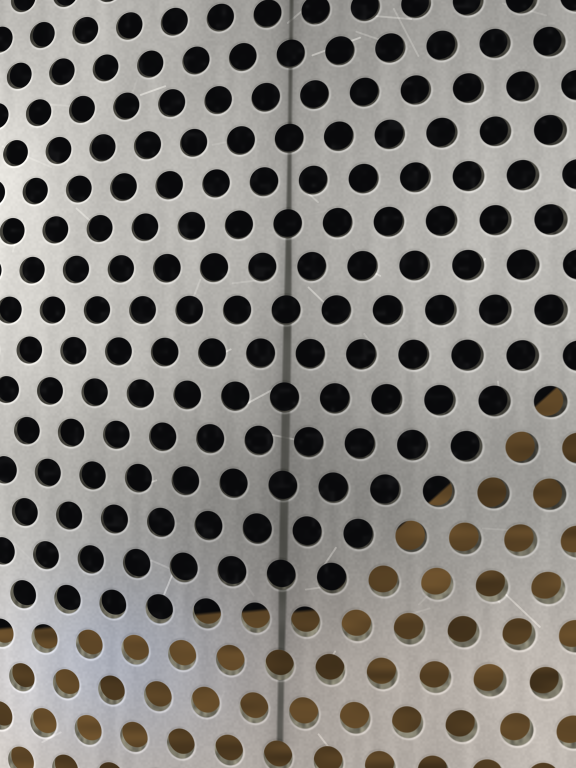
A Shadertoy shader for this texture:

```glsl
// Perforated steel sheet with a vertical seam, seen slightly from an angle.
// The plane is unprojected to a hexagonal lattice of round holes; each hole shows
// its inner wall and a backdrop that turns from black to brown lower down.
#define ANCHOR vec2(0.3724, 0.4036)   // a hole on the seam, from the top left
#define PITCH vec2(0.06466, 0.05651)  // column and row spacing at the anchor
#define TILT vec2(-0.0126, -0.0027)   // perspective per column and row
#define BARREL vec2(0.067, 0.151)     // lens curvature
#define LEAN 0.0184                   // sideways drift of the seam
#define HOLE_RADIUS 0.292             // in column spacings
#define ROW_HEIGHT 0.866
#define SCRATCHES 44
#define BLACK vec3(0.035, 0.036, 0.043)
#define BROWN vec3(0.36, 0.27, 0.15)
#define STEEL vec3(1.0, 0.99, 0.965)

float hash(vec2 p) {
    vec3 q = fract(vec3(p.xyx) * 0.1031);
    q += dot(q, q.yzx + 33.33);
    return fract((q.x + q.y) * q.z);
}

float noise(vec2 p) {
    vec2 i = floor(p), f = fract(p);
    f = f * f * (3.0 - 2.0 * f);
    return mix(mix(hash(i), hash(i + vec2(1, 0)), f.x),
               mix(hash(i + vec2(0, 1)), hash(i + vec2(1, 1)), f.x), f.y);
}

// Canvas point to lattice units, undoing lens curvature and perspective
vec2 unproject(vec2 p) {
    vec2 q = p - ANCHOR;
    q *= 1.0 + BARREL * q.yx * q.yx;
    q.x += LEAN * q.y;
    q /= PITCH;
    return q / (1.0 - dot(TILT, q)) * vec2(1.0, ROW_HEIGHT);
}

// Offset from the nearest hole centre; the centre goes to 'id'
vec2 nearestHole(vec2 l, out vec2 id) {
    vec2 cell = vec2(1.0, 2.0 * ROW_HEIGHT);
    vec2 a = cell * floor(l / cell + 0.5);
    vec2 b = cell * (floor(l / cell) + 0.5);
    id = length(l - a) < length(l - b) ? a : b;
    return l - id;
}

// Short hairlines scattered over the sheet
float scratches(vec2 p, float px) {
    float sum = 0.0;
    for (int i = 0; i < SCRATCHES; i++) {
        vec2 k = vec2(float(i), 7.0);
        vec2 d = p - vec2(hash(k) * 0.75, hash(k + 11.3));
        float angle = 6.283 * hash(k + 23.7);
        vec2 dir = vec2(cos(angle), sin(angle));
        float reach = mix(0.006, 0.035, hash(k + 41.1));
        d -= dir * clamp(dot(d, dir), -reach, reach);
        sum += (1.0 - smoothstep(0.0003, 0.0008 + px, length(d))) * hash(k + 57.9);
    }
    return min(sum, 1.0);
}

// Brushed metal: broad reflections, grain and scratches
vec3 sheet(vec2 p, float px) {
    float side = p.x - ANCHOR.x;
    float light = 0.555 + (side < 0.0 ? 0.55 : 0.28) * abs(side);
    light += 0.09 * exp(-pow((p.y - 0.27) / 0.2, 2.0));
    light -= 0.05 * exp(-pow((p.y - 0.62) / 0.1, 2.0));
    light += 0.06 * smoothstep(0.72, 0.9, p.y);
    light += 0.09 * (noise(p * vec2(7.0, 4.0)) - 0.5);
    light += 0.05 * (noise(p * vec2(90.0, 9.0)) - 0.5);
    light += 0.035 * (noise(p * 330.0) - 0.5);
    light += 0.16 * scratches(p, px);
    vec2 glow = (p - vec2(0.14, 0.86)) / vec2(0.16, 0.12);
    float blue = exp(-dot(glow, glow));
    vec3 warm = vec3(0.02, 0.0, -0.01) * smoothstep(0.65, 0.9, p.y);
    return light * STEEL + warm + blue * vec3(-0.05, -0.01, 0.06);
}

// What lies behind the holes: darkness above, brown boards below
vec3 backdrop(vec2 p, float seed) {
    float edge = min(0.788 + 0.1 * (0.39 - p.x), 0.768 - 0.9 * (p.x - 0.436));
    float lower = smoothstep(-0.003, 0.003, p.y - edge + 0.018 * (seed - 0.5));
    vec3 boards = BROWN * (0.78 + 0.3 * seed + 0.3 * (noise(p * vec2(16.0, 75.0)) - 0.5));
    vec3 dark = BLACK + 0.05 * pow(noise(p * 120.0), 4.0);
    return mix(dark, boards, lower);
}

void mainImage(out vec4 fragColor, in vec2 fragCoord) {
    float px = 1.0 / iResolution.y;
    vec2 p = vec2(fragCoord.x, iResolution.y - fragCoord.y) * px;
    vec2 l = unproject(p), id;
    vec2 d = nearestHole(l, id);
    float seed = hash(id * 3.7 + 50.0);
    float soft = max(px / PITCH.x * 0.8, 0.016);
    vec3 color = sheet(p, px);

    // Seam: a dark groove in a soft shadow, widest in the middle
    float across = abs(l.x - 0.035 * smoothstep(0.0, 0.45, p.y));
    float wide = 0.022 + 0.045 * smoothstep(0.15, 0.5, p.y) * (1.0 - 0.5 * smoothstep(0.7, 0.9, p.y));
    float groove = 1.0 - smoothstep(wide - soft, wide + soft + 0.03, across);
    color *= 1.0 - 0.17 * exp(-across * 8.0);
    color = mix(color, vec3(0.27, 0.27, 0.25), groove * (0.62 + 0.3 * noise(p * vec2(60.0, 35.0))));

    // Worn bright rim, strongest at the lower right
    float r = length(d);
    float radius = HOLE_RADIUS + 0.008 * (seed - 0.5);
    float facing = 0.5 + 0.5 * dot(d / max(r, 0.001), vec2(0.5, 0.866));
    float rim = exp(-pow((r - radius - 0.025) / 0.022, 2.0));
    color += rim * (0.2 * facing - 0.06);

    // Inner wall between the front and the shifted back opening
    float below = smoothstep(0.72, 0.83, p.y + 0.3 * max(p.x - 0.43, 0.0));
    vec2 shift = vec2(-0.2 * (p.x - ANCHOR.x), -0.025 - 0.07 * below);
    float back = 1.0 - smoothstep(-soft, soft, length(d - shift) - radius);
    vec3 wall = mix(vec3(0.25, 0.245, 0.22), vec3(0.48, 0.47, 0.41), below);
    wall *= 0.75 + 0.5 * noise(l * vec2(14.0, 9.0));
    vec3 inside = mix(wall, backdrop(p, seed), back);
    color = mix(color, inside, 1.0 - smoothstep(-soft, soft, r - radius));

    fragColor = vec4(clamp(color, 0.0, 1.0), 1.0);
}
```
